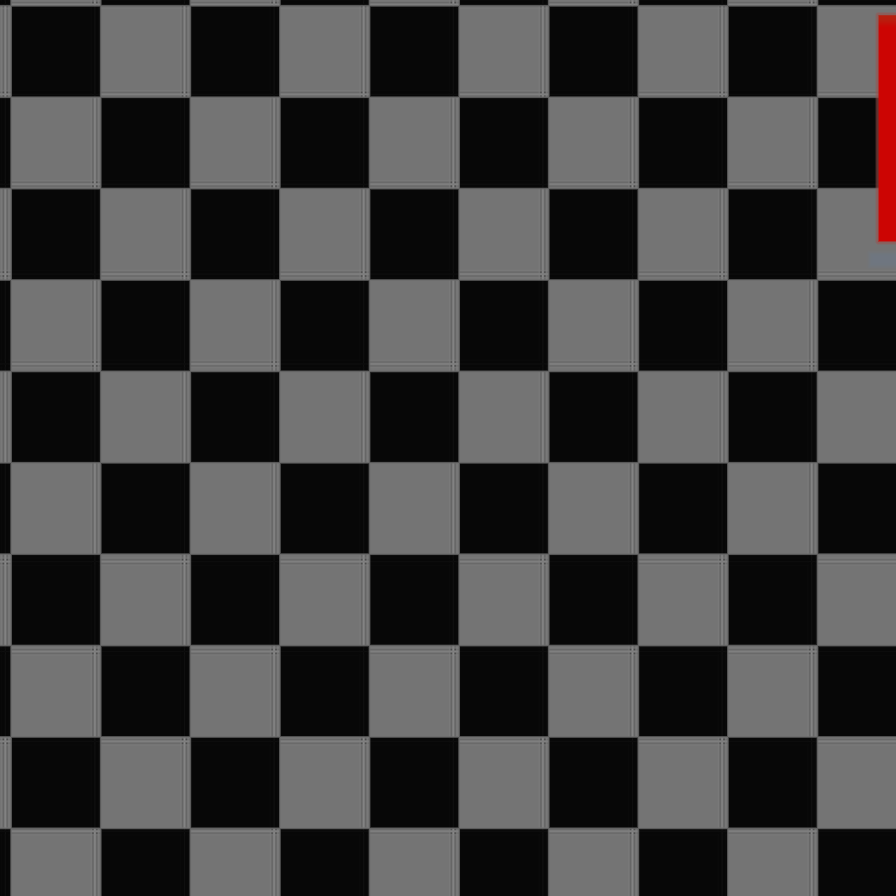
Reproduce this pattern procedurally as a Shadertoy shader.

```glsl
// Grey and black checkerboard with thin seams, faint edge ripples and a red bar at the right.
#define PITCH vec2(0.1000, 0.1020)
#define ORIGIN vec2(0.0124, 0.0755)
#define DARK vec3(0.028)
#define GREY vec3(0.455)
#define SEAM vec3(0.42)
#define RED vec3(0.80, 0.02, 0.01)
#define SEAM_HALF 0.0010
#define RIPPLE_SPACING 0.0045
#define RIPPLE_STRENGTH 0.06
#define BAR_MIN vec2(0.9805, 0.7305)
#define BAR_MAX vec2(1.0200, 0.9830)

// Short burst of parallel lines centred on a given offset from a seam.
float ripple(float offset, float center) {
    float d = offset - center;
    return cos(6.2832 * d / RIPPLE_SPACING) * (1.0 - smoothstep(0.0015, 0.0060, abs(d)));
}

float boxDistance(vec2 p, vec2 lo, vec2 hi) {
    vec2 q = abs(p - 0.5 * (lo + hi)) - 0.5 * (hi - lo);
    return length(max(q, 0.0)) + min(max(q.x, q.y), 0.0);
}

float coverage(float d, float pixel) {
    return clamp(0.5 - d / pixel, 0.0, 1.0);
}

void mainImage(out vec4 fragColor, in vec2 fragCoord) {
    vec2 uv = fragCoord / iResolution.xy;
    float pixel = 1.0 / min(iResolution.x, iResolution.y);

    // Nearest seam on each axis and signed offset from it.
    vec2 grid = (uv - ORIGIN) / PITCH;
    vec2 seam = floor(grid + 0.5);
    vec2 offset = (grid - seam) * PITCH;

    // Antialiased checker parity.
    vec2 side = clamp(2.0 * offset / pixel, -1.0, 1.0) * (1.0 - 2.0 * mod(seam, 2.0));
    float lit = 0.5 - 0.5 * side.x * side.y;
    vec3 color = mix(DARK, GREY, lit);

    // Ripples left of upright seams; those along level seams drift by row.
    float drift = seam.y - 4.0;
    float levelCenter = sign(drift) * (0.0100 - 0.0017 * abs(drift));
    float upright = ripple(offset.x, -0.0065);
    float level = ripple(offset.y, levelCenter) * min(abs(drift), 1.0);
    float lines = upright + 0.75 * level - 1.2 * upright * level;
    color += RIPPLE_STRENGTH * mix(0.45 * max(lines, 0.0), lines, lit);

    // Thin seams between the squares.
    float seamDistance = min(abs(offset.x), abs(offset.y)) - SEAM_HALF;
    color = mix(color, SEAM, 0.75 * coverage(seamDistance, pixel));

    // Red bar with a soft rim and a cool tint below it.
    float bar = boxDistance(uv, BAR_MIN, BAR_MAX);
    float tint = boxDistance(uv, vec2(0.970, 0.702), vec2(1.02, 0.718));
    color = mix(color, vec3(0.42, 0.47, 0.53), 0.6 * (1.0 - smoothstep(-0.004, 0.004, tint)));
    color = mix(color, vec3(0.60, 0.32, 0.30), 0.6 * coverage(bar - 0.003, 2.0 * pixel));
    vec3 barColor = mix(RED, vec3(0.72, 0.12, 0.06), smoothstep(0.968, 0.980, uv.y));
    color = mix(color, barColor, coverage(bar, pixel));

    fragColor = vec4(clamp(color, 0.0, 1.0), 1.0);
}
```
